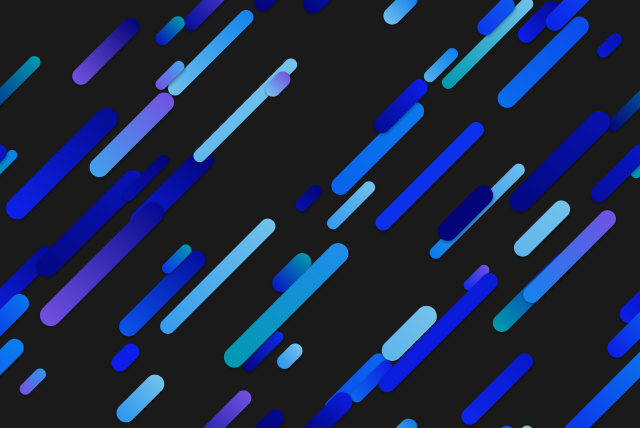
A WebGL 1 fragment shader for this pattern:

```glsl
precision highp float;

uniform vec2 u_resolution;

const int BAR_COUNT = 56;
const vec2 TILE = vec2(1.5, 1.0);
const vec2 BAR_DIRECTION = vec2(0.7071, 0.7071);
const vec2 SHADOW_OFFSET = vec2(0.001, -0.003);
const float SHADOW_BLUR = 0.007;
const float SHADOW_STRENGTH = 0.4;

const vec3 CHARCOAL = vec3(0.102);
const vec3 NAVY = vec3(0.01, 0.02, 0.47);
const vec3 ROYAL = vec3(0.05, 0.12, 0.92);
const vec3 AZURE = vec3(0.04, 0.50, 0.93);
const vec3 SKY = vec3(0.45, 0.76, 0.92);
const vec3 VIOLET = vec3(0.45, 0.32, 0.88);
const vec3 TEAL = vec3(0.0, 0.60, 0.68);

float random(float index, float channel) {
    return fract(sin(index * 12.9898 + channel * 78.233) * 43758.5453);
}

// Shortest offset between two points on the repeating tile
vec2 wrapOffset(vec2 offset, vec2 tile) {
    return mod(offset + 0.5 * tile, tile) - 0.5 * tile;
}

// Signed distance to a round-ended bar centred on the origin
float barDistance(vec2 p, vec2 direction, float halfLength, float radius) {
    float along = clamp(dot(p, direction), -halfLength, halfLength);
    return length(p - direction * along) - radius;
}

// Dark to light blues
vec3 blueRamp(float t) {
    vec3 color = mix(NAVY, ROYAL, smoothstep(0.0, 0.35, t));
    color = mix(color, AZURE, smoothstep(0.35, 0.70, t));
    return mix(color, SKY, smoothstep(0.70, 1.0, t));
}

// A blue tone, now and then replaced by an accent
vec3 endColor(float tone, float accent) {
    vec3 color = blueRamp(clamp(tone, 0.0, 1.0));
    color = mix(color, VIOLET, step(0.86, accent));
    return mix(color, TEAL, step(accent, 0.06));
}

// Even but irregular scatter over the tile
vec2 barCenter(float index) {
    vec2 spread = fract(index * vec2(0.7549, 0.5698));
    vec2 jitter = vec2(random(index, 1.0), random(index, 2.0)) - 0.5;
    return (spread + 0.16 * jitter) * TILE;
}

vec3 paintBar(vec3 below, vec2 p, float index, float pixel) {
    float size = random(index, 3.0);
    float halfLength = 0.016 + 0.165 * pow(size, 1.7);
    float radius = mix(0.011, 0.023, random(index, 4.0)) + 0.004 * size;
    vec2 local = wrapOffset(p - barCenter(index), TILE);

    // Soft drop shadow
    float shade = barDistance(local - SHADOW_OFFSET, BAR_DIRECTION, halfLength, radius);
    float shadow = 1.0 - smoothstep(-SHADOW_BLUR, SHADOW_BLUR, shade);
    vec3 color = below * (1.0 - SHADOW_STRENGTH * shadow);

    // Gradient from the lower to the upper end
    float tone = random(index, 5.0);
    float shift = 0.8 * (random(index, 6.0) - 0.5);
    vec3 lower = endColor(tone, random(index, 7.0));
    vec3 upper = endColor(tone + shift, random(index, 8.0));
    float reach = halfLength + radius;
    float blend = clamp(0.5 + 0.5 * dot(local, BAR_DIRECTION) / reach, 0.0, 1.0);

    float edge = barDistance(local, BAR_DIRECTION, halfLength, radius);
    float cover = clamp(0.5 - edge / pixel, 0.0, 1.0);
    return mix(color, mix(lower, upper, blend), cover);
}

void main() {
    vec2 p = gl_FragCoord.xy / u_resolution.y;
    float pixel = 1.0 / u_resolution.y;

    vec3 color = CHARCOAL;
    for (int i = 0; i < BAR_COUNT; i++) {
        color = paintBar(color, p, float(i) + 1.0, pixel);
    }
    gl_FragColor = vec4(color, 1.0);
}
```
